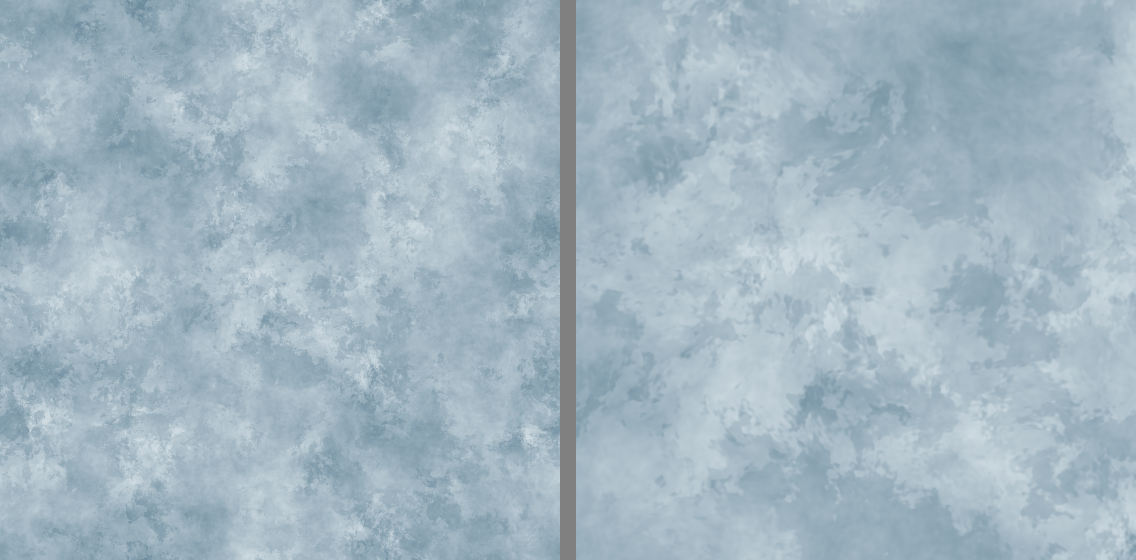
Left, the full canvas; right, a detail of the centre.
Reproduce this texture procedurally as a Shadertoy shader.

```glsl
// Seamless pale blue sponge-painted clouds with ragged darker and lighter patches.

#define BASE_COLOR vec3(0.631, 0.713, 0.759)
#define TONE_STEP vec3(0.062, 0.050, 0.043)
#define CLOUD_FREQ 4.0
#define CLOUD_GAIN 0.69
#define CLOUD_CONTRAST 3.0
#define PATCH_FREQ 10.0
#define PATCH_GAIN 0.78
#define PATCH_CONTRAST 1.45
#define PATCH_EDGE 0.13
#define PATCH_LAYERS 4
#define WARP_AMOUNT 0.018
#define GRAIN_CONTRAST 0.55

vec2 hash2(vec2 cell, float seed) {
    vec3 q = fract(vec3(cell.xyx + seed * 17.3) * vec3(0.1031, 0.1030, 0.0973));
    q += dot(q, q.yzx + 33.33);
    return fract((q.xx + q.yz) * q.zy);
}

// Contribution of one lattice corner, wrapped to the tile
float cornerSlope(vec2 cell, vec2 offset, float freq, float seed) {
    vec2 wrapped = floor(mod(cell + 0.5, freq));
    return dot(hash2(wrapped, seed) * 2.0 - 1.0, offset);
}

// Periodic gradient noise with a whole number of cells per tile
float tileNoise(vec2 uv, float freq, float seed) {
    vec2 p = uv * freq + hash2(vec2(seed, freq), 3.0) * 7.0;
    vec2 cell = floor(p);
    vec2 f = p - cell;
    vec2 blend = f * f * f * (f * (f * 6.0 - 15.0) + 10.0);
    vec2 e = vec2(1.0, 0.0);
    float bottom = mix(cornerSlope(cell, f, freq, seed),
                       cornerSlope(cell + e.xy, f - e.xy, freq, seed), blend.x);
    float top = mix(cornerSlope(cell + e.yx, f - e.yx, freq, seed),
                    cornerSlope(cell + e.xx, f - e.xx, freq, seed), blend.x);
    return mix(bottom, top, blend.y);
}

float fbm(vec2 uv, float freq, int octaves, float gain, float seed) {
    float sum = 0.0;
    float amplitude = 1.0;
    for (int i = 0; i < octaves; i++) {
        sum += amplitude * tileNoise(uv, freq, seed + float(i));
        freq *= 2.0;
        amplitude *= gain;
    }
    return sum;
}

// Ragged flat patches that show only in some regions; alternately dark and light
float patchTone(vec2 uv) {
    float tone = 0.0;
    for (int i = 0; i < PATCH_LAYERS; i++) {
        float seed = 40.0 + 11.0 * float(i);
        float shape = fbm(uv, PATCH_FREQ, 6, PATCH_GAIN, seed);
        float coverage = smoothstep(-PATCH_EDGE, PATCH_EDGE, shape - 0.10);
        float region = smoothstep(-0.05, 0.35, fbm(uv, 5.0, 3, 0.6, seed + 7.0));
        float direction = i % 2 == 0 ? -1.0 : 1.0;
        tone += direction * region * (coverage - 0.36);
    }
    return tone * PATCH_CONTRAST;
}

void mainImage(out vec4 fragColor, in vec2 fragCoord) {
    vec2 uv = fragCoord / iResolution.xy;

    // Bend the domain slightly so that the clouds lose their regular lattice
    vec2 warp = vec2(fbm(uv, 8.0, 4, 0.5, 5.0), fbm(uv, 8.0, 4, 0.5, 15.0));
    vec2 bent = uv + WARP_AMOUNT * warp;

    // Soft clouds below, crisper sponge marks and fine mottling on top
    float tone = CLOUD_CONTRAST * fbm(bent, CLOUD_FREQ, 7, CLOUD_GAIN, 25.0);
    tone += patchTone(bent);
    tone += GRAIN_CONTRAST * fbm(bent, 64.0, 3, 0.8, 95.0);

    // Keep rare extremes within the painted range
    tone = clamp(tone, -3.2, 2.8);
    fragColor = vec4(BASE_COLOR + TONE_STEP * tone, 1.0);
}
```
